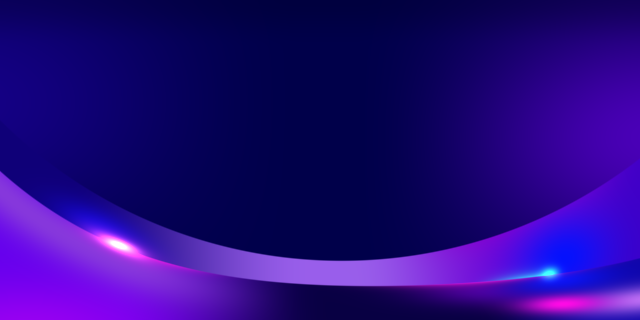
Give the GLSL for this background, as a Shadertoy shader.

```glsl
// Deep indigo backdrop above two curved violet ribbons with neon glints.

// Rotated elliptical falloff: 1 at the centre, fading to 0.
float glow(vec2 p, vec2 centre, vec2 size, float angle) {
    vec2 d = p - centre;
    float c = cos(angle), s = sin(angle);
    d = vec2(c * d.x + s * d.y, c * d.y - s * d.x) / size;
    return exp(-dot(d, d));
}

// Height of the lower ribbon's asymmetric rim.
float rimHeight(float x) {
    float d = x - 1.16;
    return 0.106 + d * d * (0.12 - 0.051 * d + 0.0655 * d * d);
}

vec3 backdrop(vec2 p) {
    vec3 col = vec3(0.0, 0.0, 0.29);
    float left = smoothstep(0.95, -0.1, p.x);
    float right = smoothstep(1.1, 2.05, p.x);
    col += vec3(0.08, 0.0, 0.23) * left * exp(-pow((p.y - 0.68) / 0.42, 2.0));
    col += vec3(0.29, 0.0, 0.43) * right * exp(-pow((p.y - 0.57) / 0.38, 2.0));
    return col * mix(1.0, 0.85, smoothstep(0.85, 1.0, p.y));
}

vec3 upperRibbon(vec2 p, float inside) {
    vec3 col = mix(vec3(0.06, 0.0, 0.47), vec3(0.60, 0.37, 0.92), smoothstep(0.22, 0.98, p.x));
    col = mix(col, vec3(0.43, 0.03, 0.84), smoothstep(1.1, 1.6, p.x));
    col = mix(col, vec3(0.25, 0.0, 0.78), smoothstep(1.65, 2.0, p.x));
    // Magenta bleeding in from the top edge
    col = mix(col, vec3(0.56, 0.0, 0.80),
              0.75 * exp(-inside * 18.0) * glow(p, vec2(1.62, 0.29), vec2(0.25, 0.3), 0.0));
    // Blue halos around both glints
    col = mix(col, vec3(0.10, 0.04, 1.0), 0.85 * glow(p, vec2(0.33, 0.27), vec2(0.16, 0.055), -0.5));
    col = mix(col, vec3(0.0, 0.07, 1.0), 0.95 * glow(p, vec2(1.76, 0.19), vec2(0.16, 0.13), 0.5));
    return col;
}

vec3 lowerRibbon(vec2 p, float depth) {
    vec3 col = mix(vec3(0.39, 0.0, 0.93), vec3(0.03, 0.0, 0.26), smoothstep(0.35, 1.02, p.x));
    col = mix(col, vec3(0.62, 0.0, 0.95), 0.9 * glow(p, vec2(0.08, -0.03), vec2(0.42, 0.14), 0.0));
    // Lavender sheen that follows the rim
    float sheen = exp(-pow((depth - 0.045) / 0.075, 2.0)) * smoothstep(0.95, 0.35, p.x);
    col = mix(col, vec3(0.57, 0.29, 0.84), 0.75 * sheen);
    // Violet and blue light on the right
    col = mix(col, vec3(0.40, 0.0, 0.75), 0.7 * glow(p, vec2(1.52, 0.09), vec2(0.22, 0.045), 0.0));
    col = mix(col, vec3(0.06, 0.02, 0.66), smoothstep(1.5, 1.9, p.x));
    col = mix(col, vec3(0.03, 0.08, 1.0), 0.9 * glow(p, vec2(1.75, 0.125), vec2(0.15, 0.04), 0.1));
    // Pink beam leaving the right side
    col = mix(col, vec3(0.76, 0.46, 0.97), 0.95 * glow(p, vec2(2.02, 0.065), vec2(0.20, 0.04), 0.1));
    col = mix(col, vec3(1.0, 0.04, 0.90), glow(p, vec2(1.76, 0.05), vec2(0.13, 0.027), 0.04));
    // Thin magenta highlights just under the rim
    float line = exp(-depth * 110.0);
    float reach = glow(p, vec2(0.50, 0.18), vec2(0.14, 0.2), 0.0)
                + glow(p, vec2(1.50, 0.12), vec2(0.27, 0.2), 0.0);
    return mix(col, vec3(0.95, 0.08, 0.90), 0.85 * line * min(reach, 1.0));
}

void mainImage(out vec4 fragColor, in vec2 fragCoord) {
    vec2 p = fragCoord / iResolution.xy * vec2(2.0, 1.0);
    float soft = 1.0 / iResolution.y;

    // Signed distances from the circular upper edge and the lower rim
    float inside = length(p - vec2(1.068, 1.702)) - 1.517;
    float slope = (rimHeight(p.x + 0.01) - rimHeight(p.x - 0.01)) / 0.02;
    float depth = (rimHeight(p.x) - p.y) / sqrt(1.0 + slope * slope);

    vec3 col = backdrop(p);
    col = mix(col, upperRibbon(p, max(inside, 0.0)), smoothstep(-soft, soft, inside));
    col = mix(col, lowerRibbon(p, max(depth, 0.0)), smoothstep(-soft, soft, depth));

    // Pink glint with a white core
    vec2 pink = vec2(0.372, 0.234);
    col = mix(col, vec3(1.0, 0.25, 0.90), 0.65 * glow(p, pink, vec2(0.11, 0.030), -0.42));
    col += vec3(1.0, 0.35, 0.65) * glow(p, pink, vec2(0.065, 0.017), -0.42);
    col += vec3(0.8) * glow(p, pink, vec2(0.038, 0.012), -0.35);

    // Cyan glint trailing left along the rim
    float above = smoothstep(soft, -soft, depth);
    float trail = exp(-max(-depth, 0.0) * 75.0) * smoothstep(1.46, 1.68, p.x) * smoothstep(1.76, 1.70, p.x);
    col = mix(col, vec3(0.25, 0.85, 1.0), trail * above);
    col += vec3(0.1, 0.75, 0.5) * glow(p, vec2(1.72, 0.146), vec2(0.026, 0.018), 0.2);

    fragColor = vec4(clamp(col, 0.0, 1.0), 1.0);
}
```
